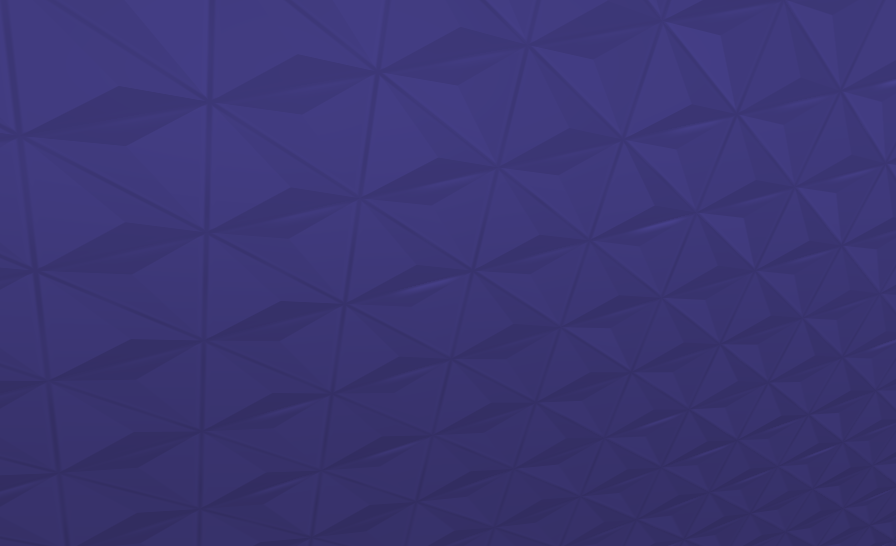
A Shadertoy shader for this background:

```glsl
// Wall of faceted triangular pyramids seen at an angle, in dim violet light.
// A perspective map turns the canvas into a triangular lattice; each triangle
// is split into three facets around a raised apex and framed by grooves.

// Perspective map: lattice steps, origin and foreshortening (y runs downwards)
const vec2 STEP_ACROSS = vec2(0.2271, -0.0502);
const vec2 STEP_DOWN   = vec2(0.0219, 0.3019);
const vec2 ORIGIN      = vec2(0.0221, 0.2489);
const vec2 FORESHORTEN = vec2(0.0647, 0.111);

// Apex position as weights towards the row, column and diagonal edges
const vec3 APEX_UPPER = vec3(0.22, 0.46, 0.32);
const vec3 APEX_LOWER = vec3(0.22, 0.51, 0.27);
const float APEX_JITTER = 0.04;

// Facet brightness (row, column, diagonal) at the left and right of the wall
const vec3 UPPER_LEFT  = vec3(0.935, 1.015, 0.985);
const vec3 UPPER_RIGHT = vec3(0.945, 0.980, 1.035);
const vec3 LOWER_LEFT  = vec3(0.915, 1.010, 0.995);
const vec3 LOWER_RIGHT = vec3(0.920, 1.005, 0.955);
const float FACET_VARIATION = 0.025;
const float GLINT = 0.16;

const float GROOVE_HALF_WIDTH = 0.016;
const float GROOVE_DARKEN = 0.085;
const float GROOVE_WEAR = 0.4;
const float RIM_LIGHT = 0.015;

const vec3 TOP_COLOR    = vec3(0.252, 0.229, 0.496);
const vec3 BOTTOM_COLOR = vec3(0.213, 0.191, 0.410);

float hash(vec2 p) {
    return fract(sin(dot(p, vec2(127.1, 311.7))) * 43758.5453);
}

// Inverse perspective: solves the two linear equations for the lattice point
vec2 toLattice(vec2 p) {
    vec2 u = STEP_ACROSS - FORESHORTEN.x * p;
    vec2 v = STEP_DOWN - FORESHORTEN.y * p;
    vec2 w = p - ORIGIN;
    return vec2(w.x * v.y - w.y * v.x, u.x * w.y - u.y * w.x)
         / (u.x * v.y - u.y * v.x);
}

// Soft coverage of the three facets: the nearest weighted edge wins
vec3 facetWeights(vec3 r, float soft) {
    vec3 others = vec3(min(r.y, r.z), min(r.x, r.z), min(r.x, r.y));
    vec3 w = clamp(0.5 + (others - r) / soft, 0.0, 1.0);
    return w / (w.x + w.y + w.z);
}

void mainImage(out vec4 fragColor, in vec2 fragCoord) {
    vec2 uv = fragCoord / iResolution.xy;
    uv.y = 1.0 - uv.y;
    vec2 lattice = toLattice(uv);
    vec2 texel = fwidth(lattice);
    float soft = max(texel.x, texel.y);

    // Cell, triangle half and distances to its three edges
    vec2 cell = floor(lattice);
    vec2 f = lattice - cell;
    bool upper = f.x > f.y;
    vec3 edges = upper ? vec3(f.y, 1.0 - f.x, f.x - f.y)
                       : vec3(1.0 - f.y, f.x, f.y - f.x);
    vec2 id = cell + (upper ? vec2(0.0) : vec2(37.0, 17.0));
    vec3 random = vec3(hash(id), hash(id + 5.3), hash(id + 9.7));

    // Facet shading, shifting with the viewing angle across the wall
    vec3 apex = upper ? APEX_UPPER : APEX_LOWER;
    apex += APEX_JITTER * (random - dot(random, vec3(1.0 / 3.0)));
    float turn = smoothstep(0.25, 0.8, uv.x);
    vec3 tones = upper ? mix(UPPER_LEFT, UPPER_RIGHT, turn)
                       : mix(LOWER_LEFT, LOWER_RIGHT, turn);
    tones += FACET_VARIATION * (random - 0.5);
    vec3 weights = facetWeights(edges / apex, soft * 5.0);
    float shade = dot(weights, tones);

    // Row facets under a groove: lighter at the groove, with an odd thin glint
    if (upper) {
        float along = smoothstep(0.3, 0.6, f.x) * smoothstep(1.0, 0.75, f.x);
        float across = smoothstep(0.11, 0.03, f.y);
        float strength = 0.03 + GLINT * pow(random.x, 3.0);
        shade += strength * along * across * weights.x;
    }

    // Grooves along the three edge directions, worn unevenly, lit on one rim
    float d = min(edges.x, min(edges.y, edges.z));
    float blur = max(soft, 0.010);
    float groove = 1.0 - smoothstep(GROOVE_HALF_WIDTH - blur,
                                    GROOVE_HALF_WIDTH + blur, d);
    float wear = 1.0 - GROOVE_WEAR * (0.5 + 0.5 * sin(lattice.x * 5.1
                       + 2.0 * sin(lattice.y * 4.3)));
    float rim = 1.0 - smoothstep(0.0, 0.012 + soft, abs(d - 0.034));
    shade += RIM_LIGHT * rim * (upper ? 1.0 : 0.2);
    shade = mix(shade, min(shade, 1.0 - GROOVE_DARKEN), groove * wear);

    // Room light: bright at the top, dim at the bottom
    vec3 color = mix(TOP_COLOR, BOTTOM_COLOR, smoothstep(0.1, 1.08, uv.y));
    vec2 fromGlow = (uv - vec2(0.38, 0.18)) * vec2(1.6, 1.8);
    color *= 0.995 + 0.035 * exp(-3.0 * dot(fromGlow, fromGlow));
    fragColor = vec4(color * shade, 1.0);
}
```
